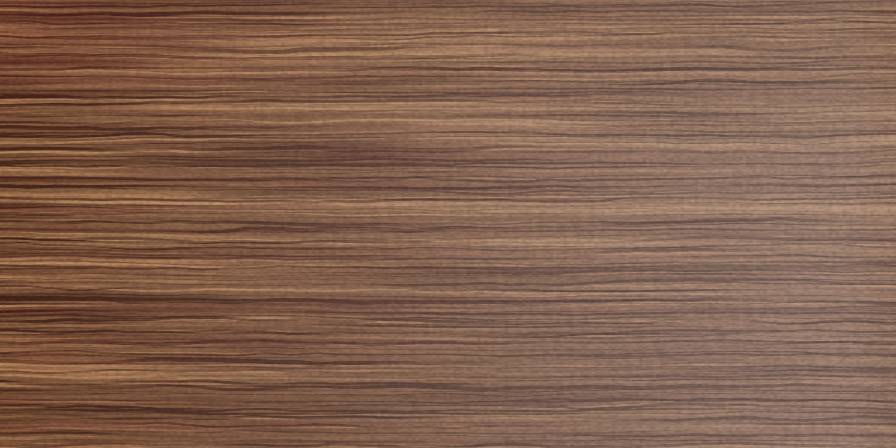
Reproduce this texture procedurally as a Shadertoy shader.

```glsl
// Straight-grained wood veneer: fine horizontal streaks in brown and tan,
// crossed by thin wavering dark veins, with a pale sheen on the right.
// Stretched value noise gives the streaks; jittered rows give the veins.

#define BOLD_ROWS 50.0
#define FINE_ROWS 98.0
#define LIGHT_ROWS 72.0
#define WAVER 0.010
#define STREAK_CONTRAST 0.48
#define SHEEN_AMOUNT 0.58
#define DARK_WOOD vec3(0.24, 0.125, 0.08)
#define MID_WOOD vec3(0.43, 0.28, 0.185)
#define LIGHT_WOOD vec3(0.66, 0.48, 0.32)
#define RED_WOOD vec3(0.29, 0.09, 0.085)
#define SHEEN vec3(0.67, 0.59, 0.56)

float hash(vec2 p) {
    return fract(sin(dot(p, vec2(127.1, 311.7))) * 43758.5453);
}

float noise(vec2 p) {
    vec2 i = floor(p);
    vec2 f = fract(p);
    f = f * f * (3.0 - 2.0 * f);
    float low = mix(hash(i), hash(i + vec2(1, 0)), f.x);
    float high = mix(hash(i + vec2(0, 1)), hash(i + vec2(1, 1)), f.x);
    return mix(low, high, f.y);
}

// Thin lines, one per jittered row, that swell and fade along x
float veins(vec2 p, float rows, float seed) {
    float y = p.y * rows;
    float soft = 0.5 * rows / iResolution.y;
    float ink = 0.0;
    for (int k = -1; k <= 1; k++) {
        float row = floor(y) + float(k);
        vec2 id = vec2(seed, row);
        float shift = hash(id) * 40.0;
        float center = row + 0.15 + 0.7 * hash(id + 17.0);
        center += 0.45 * (noise(vec2(p.x * 6.0 + shift, row)) - 0.5);
        center += 0.2 * (noise(vec2(p.x * 17.0 + shift, row + 7.0)) - 0.5);
        float along = noise(vec2(p.x * 2.2 + shift, row + seed));
        float strength = smoothstep(0.1, 0.65, along);
        float width = mix(0.07, 0.2, hash(id + 31.0)) * (0.5 + along);
        float line = 1.0 - smoothstep(width - soft, width + soft, abs(y - center));
        ink = max(ink, line * strength);
    }
    return ink;
}

void mainImage(out vec4 fragColor, in vec2 fragCoord) {
    vec2 uv = fragCoord / iResolution.xy;
    vec2 p = fragCoord / iResolution.y;

    // Gentle bending of the grain
    vec2 g = p;
    g.y += WAVER * (noise(p * vec2(1.8, 7.0)) - 0.5);
    g.y += 0.35 * WAVER * (noise(p * vec2(9.0, 28.0) + 9.0) - 0.5);

    // Broad bands, streaks and fibres
    float band = noise(g * vec2(0.6, 13.0) + 3.0) - 0.5;
    float streak = noise(g * vec2(1.3, 80.0) + 21.0) - 0.5;
    float fibre = noise(g * vec2(5.0, 170.0) + 47.0) - 0.5;
    float speck = noise(p * vec2(130.0, 250.0)) - 0.5;
    float tone = 0.53 + 0.3 * band + STREAK_CONTRAST * streak + 0.34 * fibre;

    // Pale and dark veins
    float fineInk = veins(g, FINE_ROWS, 23.0);
    float boldInk = veins(g, BOLD_ROWS, 11.0);
    tone += 0.24 * veins(g, LIGHT_ROWS, 5.0);
    tone -= 0.36 * boldInk + 0.24 * fineInk;
    tone = clamp(tone, 0.0, 1.0);

    vec3 color = mix(DARK_WOOD, MID_WOOD, smoothstep(0.0, 0.5, tone));
    color = mix(color, LIGHT_WOOD, smoothstep(0.42, 1.0, tone));

    // Reddish stain, strongest in the upper left corner
    float corner = smoothstep(0.45, 0.0, uv.x) * smoothstep(0.65, 1.0, uv.y);
    float redStreak = smoothstep(0.45, 0.85, noise(g * vec2(0.9, 60.0) + 70.0));
    float leftSide = 1.0 - smoothstep(0.1, 0.75, uv.x);
    float red = 0.45 * corner + redStreak * (0.1 + 0.26 * leftSide);
    color = mix(color, RED_WOOD, red * (1.0 - 0.6 * tone));

    // Soft reflected light, fading at the far edge
    float sheen = smoothstep(-0.15, 0.95, uv.x);
    sheen *= 1.0 - 0.15 * smoothstep(0.94, 1.0, uv.x);
    sheen *= 1.0 - 0.25 * smoothstep(0.6, 1.0, uv.y);
    color = mix(color, SHEEN, SHEEN_AMOUNT * sheen);

    // Pores and veins that stay visible through the sheen
    color *= 1.04 + 0.16 * speck - sheen * (0.13 * fineInk + 0.1 * boldInk);

    fragColor = vec4(color, 1.0);
}
```
